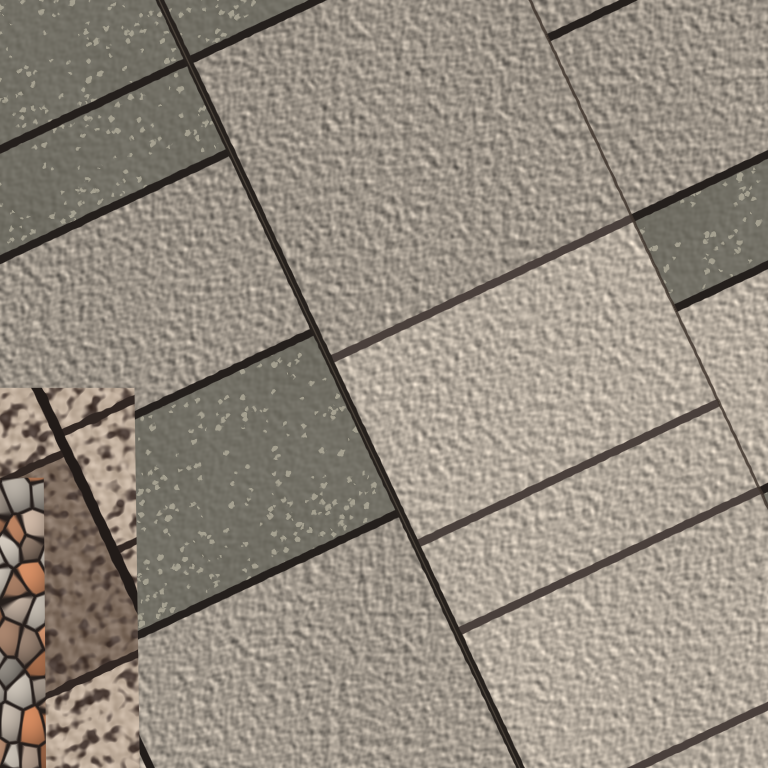
This texture is drawn by a Shadertoy shader. Its source:

```glsl
vec2 hash2(vec2 p) {
    vec3 q = fract(p.xyx * vec3(0.1031, 0.1030, 0.0973));
    q += dot(q, q.yzx + 33.33);
    return fract((q.xx + q.yz) * q.zy);
}

float corner(vec2 cell, vec2 f, vec2 o) {
    return dot(hash2(cell + o) * 2.0 - 1.0, f - o);
}

float gradientNoise(vec2 p) {
    vec2 i = floor(p), f = p - i;
    vec2 w = f * f * f * (f * (f * 6.0 - 15.0) + 10.0);
    vec2 e = vec2(0.0, 1.0);
    return mix(mix(corner(i, f, e.xx), corner(i, f, e.yx), w.x),
               mix(corner(i, f, e.xy), corner(i, f, e.yy), w.x), w.y);
}

float relief(vec2 p) {
    return gradientNoise(p * 85.0) + 0.55 * gradientNoise(p * 170.0 + 7.0);
}

// Side-lit slope of the rough surface
float emboss(vec2 p) {
    return relief(p + 0.002) - relief(p - 0.002);
}

float stroke(float d, float halfWidth) {
    float px = 0.8 / iResolution.y;
    return 1.0 - smoothstep(halfWidth - px, halfWidth + px, abs(d));
}

// Small pale chips, gathered in loose clusters
float chips(vec2 p) {
    vec2 g = p * 105.0 + 0.5 * gradientNoise(p * 190.0);
    float cover = 0.0;
    for (int k = 0; k < 9; k++) {
        vec2 cell = floor(g) + vec2(k % 3 - 1, k / 3 - 1);
        vec2 rnd = hash2(cell + 19.0);
        float chance = 0.23 + 0.5 * gradientNoise(cell * 0.13);
        float radius = 0.15 + 0.28 * rnd.y;
        float d = length(g - cell - hash2(cell));
        cover = max(cover, step(rnd.x, chance) * (1.0 - smoothstep(radius - 0.12, radius + 0.12, d)));
    }
    return cover;
}

vec3 paving(vec2 p, vec2 t) {
    // Cross joints of three columns, and a bit mask of the dark slabs in each
    const float cuts[15] = float[](0.176, 0.306, 0.564, 0.825, 1.24,
                                   0.176, 0.607, 0.872, 0.998, 1.257,
                                   0.348, 0.607, 0.737, 0.999, 1.4);
    const int darkMask[3] = int[](11, 1, 20);
    int column = clamp(int(floor((t.x - 0.1885) / 0.436)) + 1, 0, 2);
    int slab = 0;
    float gap = 9.0;
    for (int i = 0; i < 5; i++) {
        float d = t.y - cuts[column * 5 + i];
        slab += int(d > 0.0);
        gap = min(gap, abs(d));
    }

    float lit = column > 0 && t.y > 0.607 ? 0.695 : 0.585 + 0.04 * t.y;
    lit += 0.03 * gradientNoise(p * 5.0);
    vec3 col = vec3(1.0, 0.945, 0.873) * (lit + 0.27 * emboss(p));
    if (((darkMask[column] >> slab) & 1) == 1) {
        col = vec3(0.445, 0.435, 0.395) + 0.05 * emboss(p) + 0.03 * gradientNoise(p * 9.0);
        col = mix(col, vec3(0.70, 0.68, 0.61), 0.8 * chips(p));
    }

    // Joints, ragged by the grain
    float rag = 0.0012 * gradientNoise(p * 110.0);
    vec3 jointColor = column == 1 && t.y > 0.3 ? vec3(0.29, 0.25, 0.235) : vec3(0.14, 0.12, 0.11);
    col = mix(col, jointColor, stroke(gap + rag, 0.0052));
    col = mix(col, vec3(0.15, 0.13, 0.115), stroke(t.x - 0.1885 + rag, 0.005));
    col = mix(col, vec3(0.40, 0.36, 0.31), 0.6 * stroke(t.x - 0.1875, 0.0008));
    col = mix(col, vec3(0.25, 0.21, 0.18), 0.85 * stroke(t.x - 0.6245 + rag, 0.0018));
    return mix(col, vec3(0.13, 0.11, 0.10), stroke(t.x + 0.2475, 0.005));
}

// Close view of pitted stone
vec3 coarseStone(vec2 p, vec2 t) {
    bool leftSide = t.x < -0.171;
    vec2 rows = leftSide ? vec2(0.569, 0.846) : vec2(0.545, 0.713);
    bool shaded = leftSide && t.y > rows.x && t.y < rows.y;
    float pits = gradientNoise(t * vec2(38.0, 60.0)) + 0.6 * gradientNoise(p * 95.0);
    vec3 face = shaded ? vec3(0.50, 0.43, 0.375) : vec3(0.76, 0.69, 0.62);
    vec3 col = mix(vec3(0.29, 0.235, 0.21), face, smoothstep(-0.38, 0.06, pits));
    col += 0.12 * emboss(p * 0.7);
    float gap = min(abs(t.y - rows.x), abs(t.y - rows.y));
    col = mix(col, vec3(0.19, 0.15, 0.135), stroke(gap + 0.003 * pits, 0.005));
    return mix(col, vec3(0.13, 0.105, 0.095), stroke(t.x + 0.171 + 0.002 * pits, 0.0065));
}

vec3 pebbles(vec2 p) {
    vec2 g = p * vec2(32.0, 27.0), id = vec2(0.0), toCenter = vec2(0.0);
    float near = 9.0, second = 9.0;
    for (int k = 0; k < 9; k++) {
        vec2 cell = floor(g) + vec2(k % 3 - 1, k / 3 - 1);
        vec2 r = g - cell - 0.1 - 0.8 * hash2(cell + 5.0);
        float d = length(r);
        second = min(second, max(near, d));
        if (d < near) { near = d; id = cell; toCenter = r; }
    }
    vec2 rnd = hash2(id + 41.0);
    vec3 col = mix(vec3(0.70, 0.67, 0.63), vec3(0.69, 0.45, 0.31), smoothstep(0.3, 0.9, rnd.x));
    col *= 0.75 + 0.4 * rnd.y + 0.3 * dot(toCenter, vec2(-0.6, 0.8)) - 0.3 * near * near;
    return mix(vec3(0.15, 0.12, 0.11), col, smoothstep(0.03, 0.2, second - near));
}

void mainImage(out vec4 fragColor, in vec2 fragCoord) {
    vec2 p = fragCoord / iResolution.xy;
    float down = 1.0 - p.y, px = 0.7 / iResolution.y;
    // Slab axes: across the columns, and down along them
    vec2 t = vec2(0.905 * p.x - 0.425 * down, 0.425 * p.x + 0.905 * down);
    vec3 col = paving(p, t);

    // Inset panels in the lower left corner
    float panel = max(p.x - 0.168 - 0.014 * down, 0.505 - down);
    col = mix(coarseStone(p, t), col, smoothstep(-px, px, panel));
    float strip = max(p.x - 0.052 - 0.008 * down, 0.622 - down);
    col = mix(pebbles(p), col, smoothstep(-px, px, strip));
    fragColor = vec4(clamp(col, 0.0, 1.0), 1.0);
}
```
